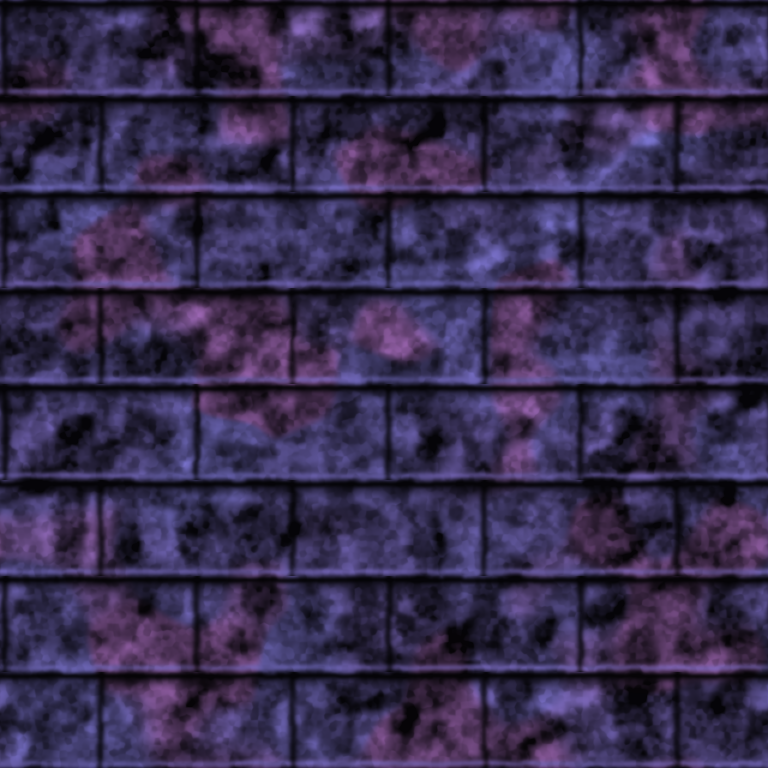
Give the GLSL for this texture, as a WebGL 1 fragment shader.

```glsl
precision highp float;

uniform vec2 u_resolution;

vec3 hash3(vec2 p) {
  vec3 q = fract(p.xyx * vec3(0.1031, 0.1030, 0.0973));
  q += dot(q, q.yxz + 33.33);
  return fract((q.xxy + q.yzz) * q.zyx);
}

// Smooth cellular noise, tiling after n cells: nearby cell values blend by distance
float cellNoise(vec2 uv, float n, float seed) {
  vec2 p = uv * n;
  vec2 base = floor(p);
  float total = 0.0;
  float weights = 0.0;
  for (int j = -1; j <= 1; j++) {
    for (int i = -1; i <= 1; i++) {
      vec2 cell = base + vec2(float(i), float(j));
      vec3 rnd = hash3(mod(cell, n) + seed);
      vec2 d = cell + 0.15 + 0.7 * rnd.xy - p;
      float w = exp(-6.0 * dot(d, d));
      total += w * rnd.z;
      weights += w;
    }
  }
  return total / weights;
}

// Soft line at the given place in a repeating 0..1 coordinate
float softLine(float x, float centre, float width) {
  float d = (fract(x - centre + 0.5) - 0.5) / width;
  return exp(-d * d);
}

void main() {
  vec2 uv = gl_FragCoord.xy / u_resolution;

  // Stone relief, lit along a diagonal
  float lumps = cellNoise(uv, 26.0, 3.0);
  float lumpsBeside = cellNoise(uv + vec2(0.012, -0.012), 26.0, 3.0);
  float pits = cellNoise(uv, 50.0, 41.0);
  float grain = cellNoise(uv, 128.0, 97.0);
  float patches = cellNoise(uv, 9.0, 17.0);
  float tone = 0.33 + 0.30 * (lumps - 0.5) + 0.24 * (lumps - lumpsBeside)
    + 0.26 * (pits - 0.5) + 0.17 * (grain - 0.5) + 0.14 * (patches - 0.5);

  // Running bond: eight courses, four bricks each, slightly uneven edges
  float course = uv.y * 8.0 + 0.018 * (pits - 0.5);
  float row = floor(uv.y * 8.0);
  float along = uv.x * 4.0 - 0.026 + 0.5 * mod(row + 1.0, 2.0) + 0.014 * (pits - 0.5);
  tone += 0.05 * (hash3(vec2(mod(floor(along), 4.0), row) + 7.0).x - 0.5);

  // Upright joints with a faint lit side
  float upright = softLine(along, 0.0, 0.021);
  tone += 0.05 * softLine(along, 0.955, 0.025);
  tone *= 1.0 - 0.68 * upright;

  // Bright lower lip over a dark bed joint and its shadow
  float lip = softLine(course, 0.045, 0.036) * (1.0 - 0.6 * upright);
  float bed = softLine(course, 0.958, 0.037);
  tone *= 1.0 - 0.4 * softLine(course, 0.93, 0.08);
  tone = mix(tone, 0.57 + 0.25 * (lumps - 0.5) + 0.12 * (grain - 0.5), 0.9 * lip);
  tone = max(tone * (1.0 - 0.82 * bed), 0.03);

  // Violet stone with plum stains
  float stain = smoothstep(0.52, 0.85, cellNoise(uv, 11.0, 63.0)) * (1.0 - 0.7 * lip);
  vec3 violet = mix(vec3(0.65, 0.55, 1.0), vec3(0.59, 0.56, 1.0), patches);
  vec3 plum = vec3(0.86, 0.53, 0.92);
  gl_FragColor = vec4(tone * mix(violet, plum, 0.85 * stain), 1.0);
}
```
